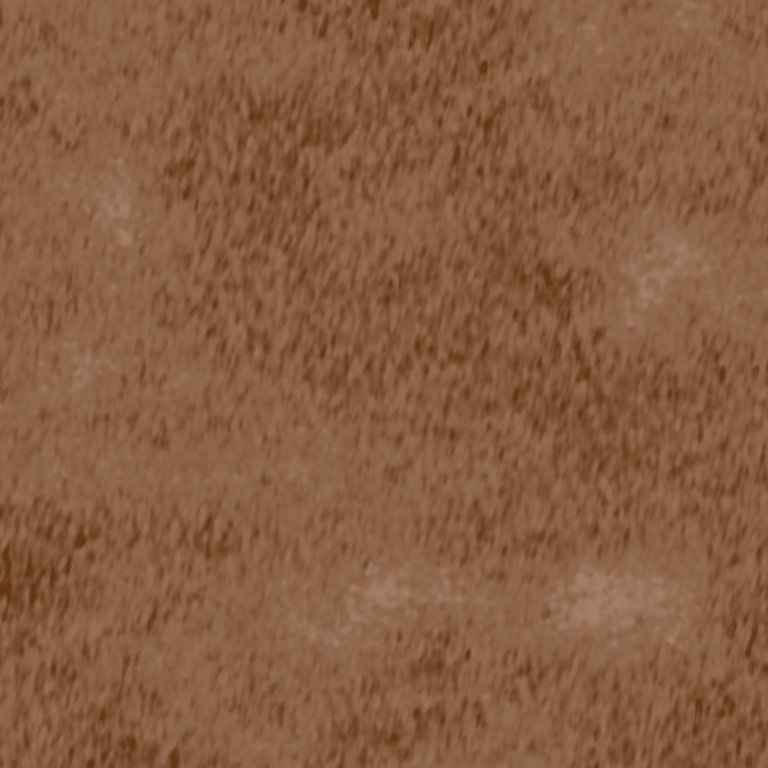
Give the GLSL for this texture, as a WebGL 1 fragment shader.

```glsl
precision highp float;
// Weathered brown suede: cloudy worn patches over a short, slightly leaning nap.
// Every layer is cellular noise: soft bumps of random sign at jittered points,
// summed in octaves for the patches and stretched upright for the fibres.

uniform vec2 u_resolution;

vec3 hash3(vec2 cell) {
  vec3 q = vec3(dot(cell, vec2(127.1, 311.7)),
                dot(cell, vec2(269.5, 183.3)),
                dot(cell, vec2(419.2, 371.9)));
  return fract(sin(q) * 43758.55);
}

// Signed cellular noise with zero mean, features about one unit wide
float cellNoise(vec2 p) {
  vec2 home = floor(p);
  float sum = 0.0;
  for (int y = -1; y <= 1; y++) {
    for (int x = -1; x <= 1; x++) {
      vec2 cell = home + vec2(float(x), float(y));
      vec3 rnd = hash3(cell);
      vec2 away = p - cell - rnd.xy;
      float bump = max(0.0, 1.0 - dot(away, away));
      sum += (2.0 * rnd.z - 1.0) * bump * bump;
    }
  }
  return sum;
}

// Ragged clouds from five turned octaves
float clouds(vec2 p) {
  float sum = 0.0;
  float weight = 1.0;
  for (int i = 0; i < 5; i++) {
    sum += weight * cellNoise(p);
    p = mat2(1.6, 1.2, -1.2, 1.6) * p + 17.3;
    weight *= 0.7;
  }
  return sum;
}

void main() {
  vec2 uv = gl_FragCoord.xy / u_resolution.y;

  // Worn, lighter patches, a little wider than tall
  float patches = clouds(uv * vec2(4.6, 7.0) + 3.7);
  float nap = 1.0 - smoothstep(-0.4, 0.9, patches);

  // Fibres lean to the right and wander gently
  vec2 lean = uv;
  lean.x -= 0.16 * uv.y + 0.003 * cellNoise(uv * 9.0 + 41.0);
  float fibres = 1.5 * cellNoise(lean * vec2(175.0, 78.0))
               + 0.8 * cellNoise(lean * vec2(115.0, 50.0) + 71.0);

  // Sparse dark creases, gathered in clumps
  float clump = smoothstep(-0.1, 0.6, cellNoise(uv * vec2(8.0, 12.0) + 23.0)
                                    + 0.6 * cellNoise(uv * 26.0 + 5.0));
  float creases = smoothstep(0.25, 0.85, cellNoise(lean * vec2(120.0, 44.0) + 133.0));

  // Small scuffed pale spots broken up by a fine grain
  float grain = cellNoise(uv * vec2(135.0, 120.0) + 9.0);
  float scuffs = smoothstep(0.95, 2.5, patches + 0.6 * grain);

  float tone = 0.25 + 0.95 * patches
             + fibres * mix(0.6, 1.4, nap)
             + 0.5 * grain
             - creases * clump * mix(1.6, 2.8, nap);

  // Highlights flatten out while the shadows stay deep
  tone = tone > 0.0 ? tone / (1.0 + 0.28 * tone) : max(tone, -4.0);

  vec3 suede = vec3(0.527, 0.366, 0.256) + tone * vec3(0.033, 0.038, 0.043);
  vec3 scuffed = vec3(0.68, 0.54, 0.45);
  gl_FragColor = vec4(mix(suede, scuffed, 0.6 * scuffs), 1.0);
}
```
